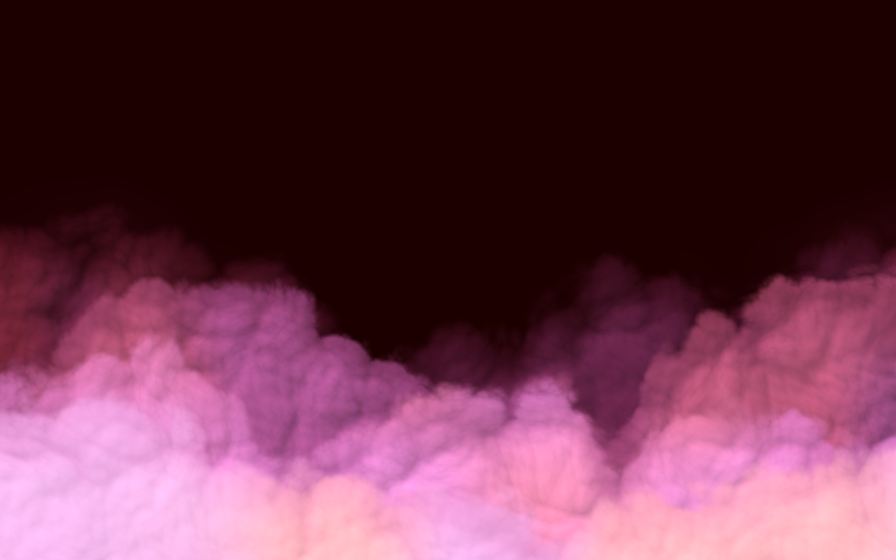
This background is drawn by a WebGL 2 fragment shader. Its source:

```glsl
#version 300 es
precision highp float;
// Banks of pink cloud rising from the lower edge against a near-black red sky.
// Four banks are laid back to front; each has a skyline profile that is broken
// up by rounded cellular noise, which also gives the puffs their relief light.

uniform vec2 u_resolution;
out vec4 fragColor;

const vec3 SKY = vec3(0.11, 0.0, 0.0);
const vec3 HAZE_EDGE = vec3(0.27, 0.06, 0.14);
const vec3 HAZE_DEEP = vec3(0.41, 0.15, 0.27);
const vec3 MAUVE_EDGE = vec3(0.63, 0.29, 0.48);
const vec3 MAUVE_DEEP = vec3(0.70, 0.35, 0.55);
const vec3 ROSE_EDGE = vec3(0.87, 0.49, 0.72);
const vec3 ROSE_DEEP = vec3(0.97, 0.60, 0.81);
const vec3 BLUSH_EDGE = vec3(0.98, 0.68, 0.85);
const vec3 BLUSH_DEEP = vec3(1.0, 0.77, 0.90);
const vec3 WARM_TINT = vec3(1.05, 0.98, 0.86);
const vec3 COOL_TINT = vec3(0.98, 0.96, 1.06);
const vec2 TO_LIGHT = vec2(-0.010, 0.014);
const float PUFF_FREQUENCY = 7.0;
const float PUFF_MEAN = 0.79;
const int OCTAVES = 5;

// Skyline heights at even steps from the left edge to the right
const int STEPS = 16;
const float HAZE_TOP[17] = float[17](.61, .61, .62, .59, .55, .56, .44, .38, .42,
    .41, .50, .545, .52, .48, .53, .58, .615);
const float MAUVE_TOP[17] = float[17](.35, .40, .49, .52, .505, .49, .44, .375, .28,
    .32, .32, .24, .40, .46, .495, .515, .50);
const float ROSE_TOP[17] = float[17](.325, .335, .375, .395, .30, .19, .21, .27, .30,
    .32, .32, .20, .27, .30, .27, .22, .27);
const float BLUSH_TOP[17] = float[17](.27, .29, .30, .28, .21, .17, .18, .145, .125,
    .115, .075, .125, .145, .155, .165, .23, .23);

float skyline(float tops[17], float x) {
    float s = clamp(x, 0.0, 0.9999) * float(STEPS);
    int i = int(s);
    return mix(tops[i], tops[i + 1], smoothstep(0.0, 1.0, fract(s)));
}

vec2 hash2(vec2 p) {
    vec3 q = fract(p.xyx * vec3(0.1031, 0.1030, 0.0973));
    q += dot(q, q.yzx + 33.33);
    return fract((q.xx + q.yz) * q.zy);
}

float valueNoise(vec2 p) {
    vec2 i = floor(p), f = fract(p);
    f = f * f * (3.0 - 2.0 * f);
    vec2 e = vec2(0.0, 1.0);
    return mix(mix(hash2(i).x, hash2(i + e.yx).x, f.x),
               mix(hash2(i + e.xy).x, hash2(i + e.yy).x, f.x), f.y);
}

// Round lobe around the nearest scattered point
float lobe(vec2 p) {
    vec2 cell = floor(p), f = fract(p);
    float nearest = 2.0;
    for (int y = -1; y <= 1; y++)
        for (int x = -1; x <= 1; x++) {
            vec2 o = vec2(x, y);
            vec2 r = o + hash2(cell + o) - f;
            nearest = min(nearest, dot(r, r));
        }
    return 1.0 - nearest;
}

// Lobes on lobes, bent by a slow warp
float billow(vec2 p) {
    p += 0.05 * vec2(valueNoise(p * 9.0), valueNoise(p * 9.0 + 40.0));
    p *= PUFF_FREQUENCY;
    float sum = 0.0, weight = 0.5, total = 0.0;
    for (int i = 0; i < OCTAVES; i++) {
        sum += weight * lobe(p);
        total += weight;
        weight *= 0.47;
        p = mat2(1.6, 1.2, -1.2, 1.6) * p + 17.3;
    }
    return sum / total;
}

// opacity: at the rim and deep inside; relief: strength of the puff lighting
vec3 addBank(vec3 below, vec2 p, float top, float seed, vec3 edge, vec3 deep,
             vec2 opacity, float rimWidth, float relief) {
    vec2 q = p + seed;
    float puff = billow(q);
    float depth = top - p.y + 0.17 * (puff - PUFF_MEAN);
    float light = puff - billow(q + TO_LIGHT) + 0.35 * (puff - PUFF_MEAN);
    float inside = smoothstep(0.0, 0.17, depth);
    vec3 color = mix(edge, deep, inside) * (1.0 + relief * light);
    color *= mix(COOL_TINT, WARM_TINT, smoothstep(0.25, 0.8, valueNoise(q * 3.5)));
    float cover = smoothstep(-0.004, rimWidth, depth) * mix(opacity.x, opacity.y, inside);
    return mix(below, color, cover);
}

void main() {
    vec2 p = gl_FragCoord.xy / u_resolution.y;
    float x = gl_FragCoord.x / u_resolution.x;
    vec3 color = SKY;

    // Thin vapour above the outer banks, then the banks from back to front
    float hazeTop = skyline(HAZE_TOP, x);
    float vapour = smoothstep(0.09, -0.05, p.y - hazeTop) * valueNoise(p * 8.0);
    color = mix(color, HAZE_EDGE, 0.25 * vapour * smoothstep(0.15, 0.45, abs(x - 0.5)));
    vec3 ember = mix(vec3(1.15, 1.0, 0.75), vec3(1.0), smoothstep(0.0, 0.12, x));
    color = addBank(color, p, hazeTop, 3.7, HAZE_EDGE * ember, HAZE_DEEP * ember,
                    vec2(0.5, 0.95), 0.045, 0.9);
    color = addBank(color, p, skyline(MAUVE_TOP, x), 11.2, MAUVE_EDGE, MAUVE_DEEP,
                    vec2(0.65, 0.93), 0.030, 0.9);
    color = addBank(color, p, skyline(ROSE_TOP, x), 23.9, ROSE_EDGE, ROSE_DEEP,
                    vec2(0.7, 0.96), 0.035, 0.6);
    color = addBank(color, p, skyline(BLUSH_TOP, x), 37.4, BLUSH_EDGE, BLUSH_DEEP,
                    vec2(0.7, 0.97), 0.045, 0.3);
    fragColor = vec4(clamp(color, 0.0, 1.0), 1.0);
}
```
